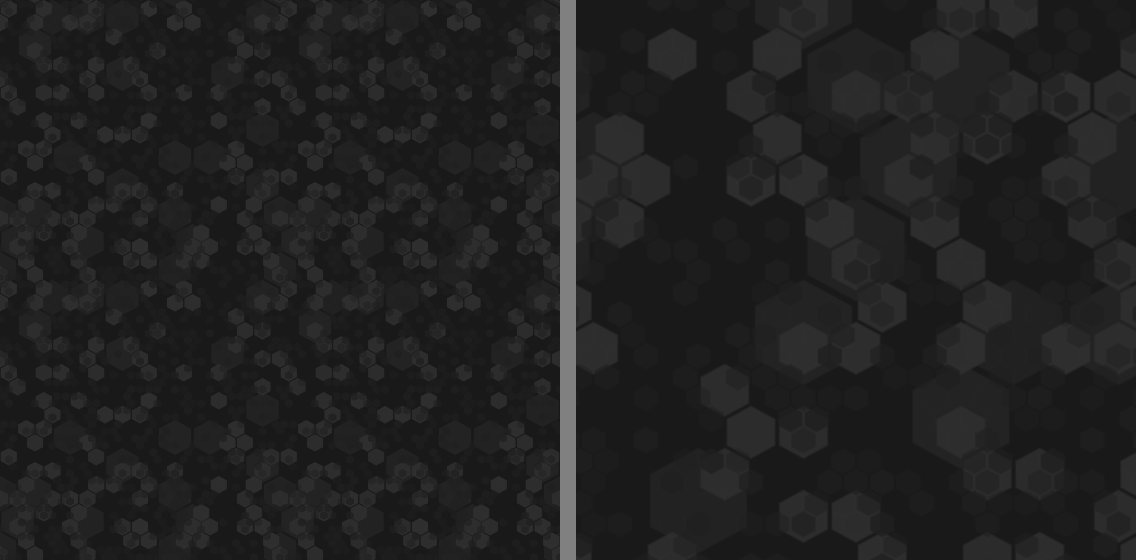
Left: the whole. Right: its middle third, enlarged.
A three.js fragment shader for this pattern:

```glsl
#define REPEATS 2.0        // tiles across the canvas
#define LARGE_COLUMNS 8.0  // large hexagons across one tile; finer layers double it
#define ROW_STEP 0.8       // row distance in cell widths
#define HEX_HALF vec2(0.46, 0.5)
#define EDGE 0.0018        // edge softness in canvas units
#define LARGE_SHARE 0.26
#define MEDIUM_SHARE 0.24
#define SMALL_SHARE 0.36
#define BASE_GRAY 0.098
#define LARGE_GRAY 0.140
#define MEDIUM_GRAY 0.186
#define SMALL_GRAY 0.122

varying vec2 vUv;

float hash(vec2 cell, float seed) {
  vec3 p = fract(vec3(cell.xyx + seed * 7.3) * vec3(0.1031, 0.1030, 0.0973));
  p += dot(p, p.yzx + 33.33);
  return fract((p.x + p.y) * p.z);
}

// Signed distance to the edges of a hexagon standing on a corner
float hexDistance(vec2 p) {
  p = abs(p);
  vec2 normal = normalize(vec2(HEX_HALF.y * 0.5, HEX_HALF.x));
  return max(p.x - HEX_HALF.x, dot(p, normal) - HEX_HALF.y * normal.y);
}

// Opacity of one wrapping layer of scattered hexagons:
// chosen cells vary between low and high, the rest keep a faint value
float hexLayer(vec2 tile, float columns, float share, float low, float high,
               float faint, float seed) {
  vec2 p = tile * columns;
  float softness = EDGE * REPEATS * columns * 0.5;
  float firstRow = floor((p.y - 0.5) / ROW_STEP);
  float opacity = 0.0;
  for (int k = 0; k < 2; k++) {
    float row = firstRow + float(k);
    float shift = 0.5 - 0.5 * mod(row, 2.0);
    float column = floor(p.x - shift + 0.5);
    vec2 center = vec2(column + shift, 0.5 + ROW_STEP * row);
    vec2 cell = mod(vec2(column, row), vec2(columns, columns / ROW_STEP));
    float inside = 1.0 - smoothstep(-softness, softness, hexDistance(p - center));
    float chosen = step(hash(cell, seed), share);
    float strength = mix(low, high, hash(cell, seed + 5.0));
    opacity += inside * mix(faint, strength, chosen);
  }
  return min(opacity, 1.0);
}

void main() {
  // Rows are counted from the top edge
  vec2 tile = vec2(vUv.x, 1.0 - vUv.y) * REPEATS;

  float large = hexLayer(tile, LARGE_COLUMNS, LARGE_SHARE, 0.8, 1.0, 0.0, 1.0);
  float medium = hexLayer(tile, LARGE_COLUMNS * 2.0, MEDIUM_SHARE, 0.85, 1.0, 0.0, 2.0);
  float small = hexLayer(tile, LARGE_COLUMNS * 4.0, SMALL_SHARE, 0.45, 0.85, 0.08, 3.0);

  // Finer layers lie on top; the small ones dim what they cover
  float gray = mix(BASE_GRAY, LARGE_GRAY, large);
  gray = mix(gray, MEDIUM_GRAY, medium);
  gray = mix(gray, SMALL_GRAY, small);
  gl_FragColor = vec4(vec3(gray), 1.0);
}
```
